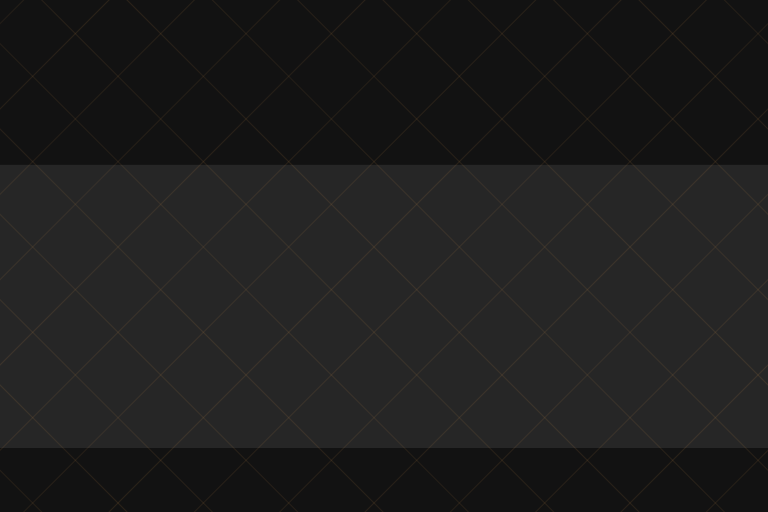
Give the GLSL for this pattern, as a Shadertoy shader.

```glsl
const vec2 REPEATS = vec2(9.0, 6.0);
const vec2 CROSSING = vec2(0.487, 0.5176);
const float LINE_WIDTH = 0.0125;   // in lattice cells
const float LINE_OPACITY = 0.115;
const float BAND_BOTTOM = 0.125;
const float BAND_TOP = 0.678;

const vec3 BLACK = vec3(0.07);
const vec3 CHARCOAL = vec3(0.15);
const vec3 BRONZE = vec3(0.78, 0.54, 0.27);

float hash(vec2 p) {
    vec3 q = fract(vec3(p.xyx) * 0.1031);
    q += dot(q, q.yzx + 33.33);
    return fract((q.x + q.y) * q.z);
}

// Value noise that wraps after a whole number of cells
float wrappedNoise(vec2 p, vec2 period) {
    vec2 cell = floor(p);
    vec2 f = fract(p);
    f = f * f * (3.0 - 2.0 * f);
    vec2 a = mod(cell, period);
    vec2 b = mod(cell + 1.0, period);
    return mix(mix(hash(a), hash(vec2(b.x, a.y)), f.x),
               mix(hash(vec2(a.x, b.y)), hash(b), f.x), f.y);
}

// Share of a pixel covered by a line of the given width
float lineCoverage(float dist, float width, float pixel) {
    float nearSide = max(dist - 0.5 * pixel, -0.5 * width);
    float farSide = min(dist + 0.5 * pixel, 0.5 * width);
    return clamp((farSide - nearSide) / pixel, 0.0, 1.0);
}

// Parallel diagonals wherever the coordinate is a whole number
float diagonals(float coord, float width, float pixel) {
    float dist = abs(fract(coord + 0.5) - 0.5) * inversesqrt(2.0);
    return lineCoverage(dist, width, pixel);
}

float bandMask(float y, float low, float high, float pixel) {
    float inside = min(y - low, high - y);
    return clamp(inside / pixel + 0.5, 0.0, 1.0);
}

void mainImage(out vec4 fragColor, in vec2 fragCoord) {
    vec2 uv = fragCoord / iResolution.xy;
    vec2 p = (uv - CROSSING) * REPEATS;
    float pixel = REPEATS.x / iResolution.x;

    // Flat ground with one lighter horizontal band
    float band = bandMask(uv.y, BAND_BOTTOM, BAND_TOP, 1.0 / iResolution.y);
    vec3 color = mix(BLACK, CHARCOAL, band);

    // Fine diamond lattice, slightly uneven in strength
    float rising = diagonals(p.x - p.y, LINE_WIDTH, pixel);
    float falling = diagonals(p.x + p.y, LINE_WIDTH, pixel);
    float strength = LINE_OPACITY * mix(0.85, 1.15, wrappedNoise(uv * REPEATS, REPEATS));
    color = mix(color, BRONZE, rising * strength);
    color = mix(color, BRONZE, falling * strength);

    fragColor = vec4(color, 1.0);
}
```
